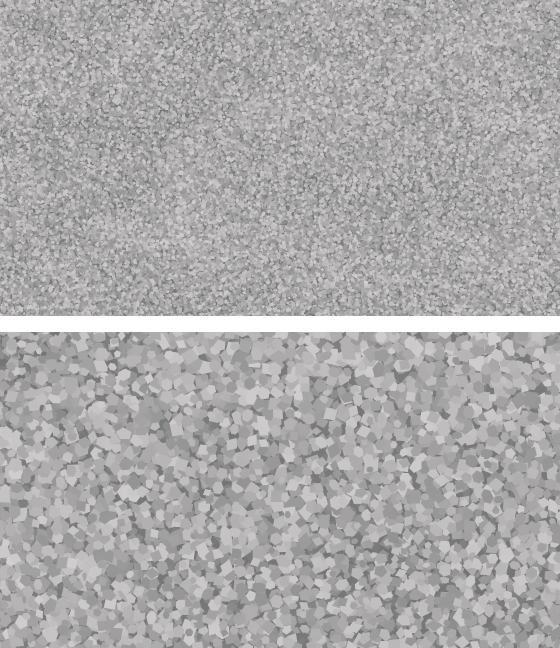
Top: the whole. Bottom: its middle third, enlarged.
Give the GLSL for this texture, as a Shadertoy shader.

```glsl
// Fine grey granite: small angular mineral chips packed over a darker ground.
// Three layers of jittered polygons are painted back to front, each chip with
// its own size, turn and tone; broad soft noise makes pale and dark patches.

const float TAU = 6.2831853;

// Chips per canvas height
const float DARK_DENSITY = 104.0;
const float LARGE_DENSITY = 70.0;
const float SMALL_DENSITY = 88.0;

// Chip radius (min, max) in cells
const vec2 DARK_RADIUS = vec2(0.34, 0.62);
const vec2 PALE_RADIUS = vec2(0.27, 0.56);

// Grey range (min, max) of each mineral
const float GROUND_TONE = 0.47;
const vec2 DARK_TONE = vec2(0.46, 0.68);
const vec2 PALE_TONE = vec2(0.58, 0.80);

// Broad patches
const vec2 PATCH_SCALE = vec2(5.0, 8.0);
const float PATCH_TONE = 0.045;
const float PATCH_RADIUS = 0.14;

const vec3 WARM_TINT = vec3(1.006, 0.996, 0.998);
const vec3 COOL_TINT = vec3(0.995, 1.002, 1.000);

vec3 hash3(vec2 p) {
    vec3 q = fract(vec3(p.xyx) * vec3(0.1031, 0.1030, 0.0973));
    q += dot(q, q.yxz + 33.33);
    return fract((q.xxy + q.yzz) * q.zyx);
}

float valueNoise(vec2 p) {
    vec2 cell = floor(p);
    vec2 f = fract(p);
    f = f * f * (3.0 - 2.0 * f);
    float low = mix(hash3(cell).x, hash3(cell + vec2(1.0, 0.0)).x, f.x);
    float high = mix(hash3(cell + vec2(0.0, 1.0)).x, hash3(cell + 1.0).x, f.x);
    return mix(low, high, f.y);
}

// Centred patch strength, roughly -0.5 to 0.5
float patchNoise(vec2 p) {
    vec2 q = p * PATCH_SCALE + 17.0;
    return 0.6 * valueNoise(q) + 0.4 * valueNoise(q * 2.7 + 9.0) - 0.5;
}

// Signed distance to a turned, slightly stretched polygon
float chipDistance(vec2 p, float radius, float turn, float stretch, float sides) {
    float c = cos(turn);
    float s = sin(turn);
    p = mat2(c, -s, s, c) * p * vec2(stretch, 1.0 / stretch);
    float sector = TAU / sides;
    float angle = mod(atan(p.y, p.x) + TAU, sector) - 0.5 * sector;
    return length(p) * cos(angle) - radius;
}

// Paints one layer; cells overlap in a fixed order so edges stay consistent
float paintChips(float tone, vec2 p, float density, vec2 radii, vec2 tones,
                 float growth, float seed) {
    vec2 q = p * density + seed;
    vec2 home = floor(q);
    float pixel = density / iResolution.y;
    for (int j = -1; j <= 1; j++) {
        for (int i = -1; i <= 1; i++) {
            vec2 cell = home + vec2(i, j);
            vec3 place = hash3(cell + 3.7);
            vec3 look = hash3(cell + 91.3);
            float radius = mix(radii.x, radii.y, place.z) + growth;
            float sides = 4.0 + floor(3.0 * look.z);
            float stretch = mix(0.84, 1.19, fract(look.z * 7.0));
            float d = chipDistance(q - cell - place.xy, radius, TAU * look.y,
                                   stretch, sides);
            float cover = clamp(0.5 - d / pixel, 0.0, 1.0);
            tone = mix(tone, mix(tones.x, tones.y, look.x), cover);
        }
    }
    return tone;
}

void mainImage(out vec4 fragColor, in vec2 fragCoord) {
    vec2 p = fragCoord / iResolution.y;
    float patchy = patchNoise(p);
    float growth = PATCH_RADIUS * patchy;

    // Dark grains first, then two sizes of pale chips
    float tone = GROUND_TONE;
    tone = paintChips(tone, p, DARK_DENSITY, DARK_RADIUS, DARK_TONE, 0.0, 11.0);
    tone = paintChips(tone, p, LARGE_DENSITY, PALE_RADIUS, PALE_TONE, growth, 237.4);
    tone = paintChips(tone, p, SMALL_DENSITY, PALE_RADIUS, PALE_TONE, growth, 419.8);
    tone += PATCH_TONE * patchy;

    // Dark grains lean cool, mid and pale ones faintly warm
    vec3 tint = mix(COOL_TINT, WARM_TINT, smoothstep(0.48, 0.66, tone));
    fragColor = vec4(tone * tint, 1.0);
}
```
